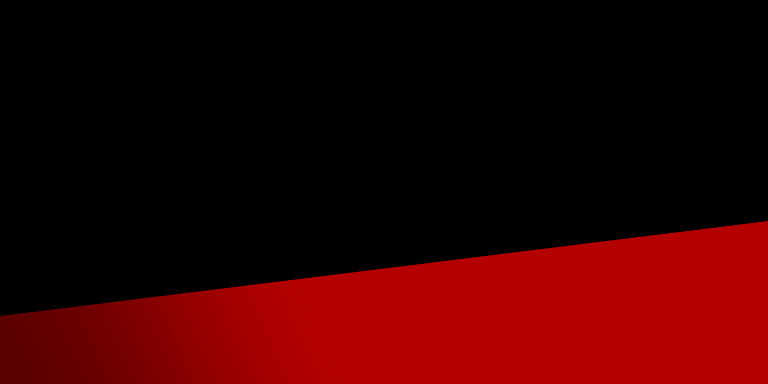
Write a Shadertoy shader that draws this background.

```glsl
// Black field above a slanted red band that darkens toward the lower left.
void mainImage(out vec4 fragColor, in vec2 fragCoord) {
    vec2 p = fragCoord / iResolution.y;
    float pixel = 1.0 / iResolution.y;

    // Tilted gradient, dark red to full red
    float shade = smoothstep(0.03, 0.96, dot(p, vec2(1.0, 0.45)));
    vec3 red = vec3(mix(0.36, 0.705, shade), 0.0, 0.0);

    // Signed distance to the rising upper edge of the band
    const float slope = 0.1237;
    float edge = (p.y - 0.177 - slope * p.x) / length(vec2(1.0, slope));
    float band = 1.0 - smoothstep(-0.6 * pixel, 0.6 * pixel, edge);

    fragColor = vec4(red * band, 1.0);
}
```
